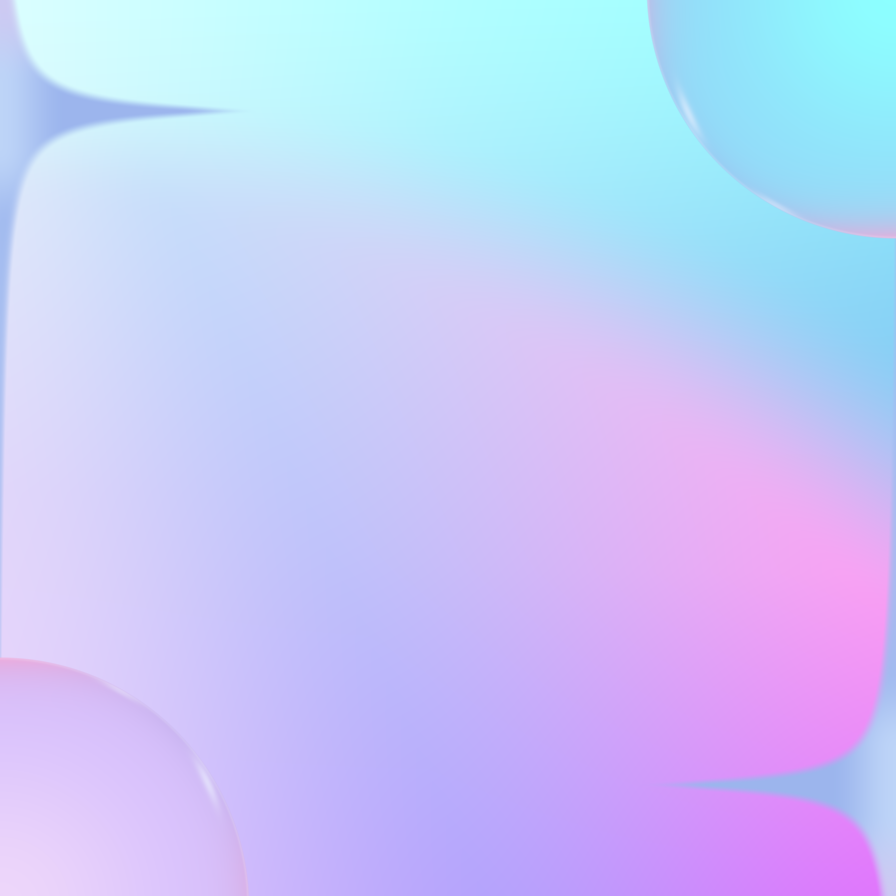
Give the GLSL for this background, as a Shadertoy shader.

```glsl
const vec3 LILAC = vec3(0.80, 0.79, 0.95);
const vec3 DUSK_BLUE = vec3(0.61, 0.71, 0.93);
const vec3 PALE_BLUE = vec3(0.74, 0.83, 0.97);
const vec3 ROSE = vec3(0.97, 0.66, 0.84);

// Three-colour gradient with its middle colour at position m
vec3 ramp(vec3 a, vec3 b, vec3 c, float m, float t) {
    return t < m ? mix(a, b, clamp(t / m, 0.0, 1.0))
                 : mix(b, c, clamp((t - m) / (1.0 - m), 0.0, 1.0));
}

float bell(float x, float width) {
    return exp(-x * x / (width * width));
}

// Cool field along the top
vec3 skyField(vec2 p) {
    vec3 top = ramp(vec3(0.86, 1.0, 1.0), vec3(0.70, 1.0, 1.0), vec3(0.58, 1.0, 1.0), 0.5, p.x);
    vec3 base = ramp(vec3(0.87, 0.91, 0.97), vec3(0.66, 0.86, 0.98), vec3(0.53, 0.81, 0.96), 0.5, p.x);
    return mix(base, top, smoothstep(0.55, 1.05, p.y));
}

// Warm field with a slanted blue valley
vec3 dawnField(vec2 p) {
    vec3 left = ramp(vec3(0.92, 0.82, 0.99), vec3(0.88, 0.84, 0.98), vec3(0.86, 0.95, 0.98), 0.45, p.y);
    vec3 valley = ramp(vec3(0.71, 0.64, 0.99), vec3(0.75, 0.76, 0.98), vec3(0.80, 0.93, 0.98), 0.38, p.y);
    vec3 right = ramp(vec3(0.88, 0.46, 0.99), vec3(0.98, 0.63, 0.95), vec3(0.96, 0.82, 0.94), 0.36, p.y);
    float valleyX = 0.54 - 0.45 * p.y;
    float side = p.x < valleyX ? (valleyX - p.x) / valleyX : (p.x - valleyX) / (1.0 - valleyX);
    float blend = mix(side, smoothstep(0.0, 1.0, side), 0.5);
    return mix(valley, p.x < valleyX ? left : right, blend);
}

// Pointed gap growing from the left side; q is a corner-relative position
vec3 addGap(vec3 colour, vec2 q, float tipY, float px) {
    float x = q.x + 0.006;
    float slope = 0.0025 / (x * x);
    float edge = 0.0025 / x - 0.009;
    float dist = (abs(q.y - tipY) - edge) / sqrt(1.0 + slope * slope);
    float soft = mix(0.010, 0.003, clamp(q.x / 0.27, 0.0, 1.0)) + px;
    float cover = 1.0 - smoothstep(-0.5 * soft, soft, dist);
    cover *= 1.0 - smoothstep(0.20, 0.29, q.x);
    vec3 inner = mix(PALE_BLUE, DUSK_BLUE, smoothstep(0.0, 0.075, q.x));
    inner = mix(inner, DUSK_BLUE, 0.8 * smoothstep(0.04, 0.13, tipY - q.y));
    inner = mix(inner, LILAC, smoothstep(0.03, 0.12, q.y - tipY));
    return mix(colour, inner, cover);
}

// Glass disc at the corner q = 0, with a tinted rim and highlights
vec3 addDisc(vec3 colour, vec2 q, vec3 core, vec3 body, vec3 rim, float px) {
    vec2 d = q - vec2(0.0, -0.012);
    float radius = length(d);
    float depth = 0.278 - radius;
    float angle = degrees(atan(d.y, d.x));
    vec3 glass = mix(core, body, smoothstep(0.0, 0.25, radius));
    glass = mix(glass, rim, 0.65 * exp(-max(depth, 0.0) / 0.022));
    float pinkArc = bell(angle - 92.0, 24.0) + 0.45 * bell(angle - 3.0, 16.0);
    glass = mix(glass, ROSE, 0.8 * pinkArc * exp(-max(depth, 0.0) / 0.020));

    // Glints along the rim
    float glint = bell(angle - 31.0, 6.0) * bell(depth - 0.008 - 0.0005 * (31.0 - angle), 0.005);
    glint += 0.6 * bell(angle - 61.0, 5.0) * bell(depth - 0.003, 0.003);
    glint += 0.3 * bell(depth - 0.001, 0.0015);
    glass = mix(glass, vec3(0.93, 0.95, 1.0), min(0.6 * glint, 1.0));
    return mix(colour, glass, smoothstep(-px, px, depth));
}

void mainImage(out vec4 fragColor, in vec2 fragCoord) {
    vec2 p = fragCoord / iResolution.xy;
    vec2 opposite = 1.0 - p;
    float px = 1.0 / min(iResolution.x, iResolution.y);

    // Curved ridge between the two fields
    float ridgeY = 0.79 - 0.47 * p.x * p.x;
    float ridgeDist = (p.y - ridgeY) / sqrt(1.0 + 0.88 * p.x * p.x);
    float skyAmount = smoothstep(-0.02, 0.10 + 0.13 * p.x, ridgeDist);
    vec3 colour = mix(dawnField(p), skyField(p), skyAmount);

    // Gaps and discs, turned half a circle about the centre
    colour = addGap(colour, p, 0.876, px);
    colour = addGap(colour, opposite, 0.876, px);
    colour = addDisc(colour, p, vec3(0.93, 0.84, 0.98), vec3(0.85, 0.76, 0.99),
                     vec3(0.75, 0.68, 0.92), px);
    colour = addDisc(colour, opposite, vec3(0.55, 1.0, 1.0), vec3(0.57, 0.88, 0.98),
                     vec3(0.60, 0.76, 0.94), px);

    fragColor = vec4(colour, 1.0);
}
```
